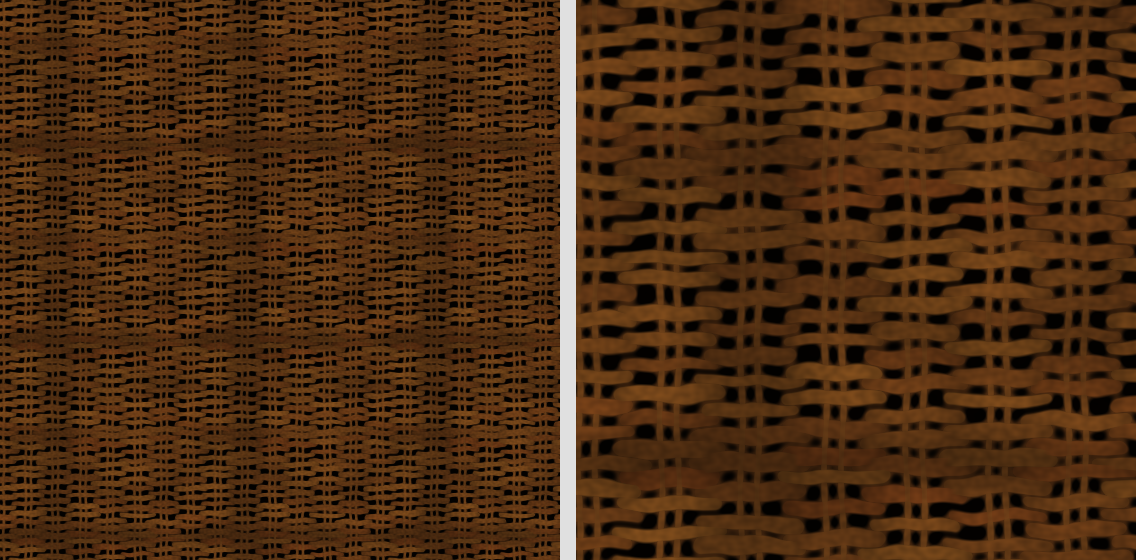
Left, the full canvas; right, a detail of the centre.
This texture is drawn by a WebGL 2 fragment shader. Its source:

```glsl
#version 300 es
precision highp float;

uniform vec2 u_resolution;
out vec4 outColor;

// Layout: the weave repeats as tiles of stakes (across) by courses (up)
const vec2 GRID = vec2(20.68, 60.2);      // stakes and courses per canvas
const vec2 TILE = vec2(7.0, 21.0);        // stakes and courses per tile
const float LOWER_BLOCK = 11.0;           // courses below the mid-tile seam
const vec2 PHASE = vec2(0.03, 2.6);
const float ASPECT = GRID.y / GRID.x;     // stake pitch in course units
const float COLUMN_SHIFT = 4.0 / 7.0;     // course offset between neighbours

// Reed sizes: lengths in stake pitches, radii in course pitches
const vec2 REED_REACH = vec2(0.58, 0.75);
const vec2 REED_RADIUS = vec2(0.29, 0.42);
const float TIP_TAPER = 0.08;
const float TIP_SHADE = 0.28;
const float REED_SOFTNESS = 0.14;
const float STAKE_SPACING = 0.104;
const float STAKE_RADIUS = 0.072;
const float FILLET = 0.28;                // rounding where reeds meet stakes
const float FILLET_SHADE = 0.72;

// Wear
const float COURSE_JITTER = 0.24;
const float COLUMN_JITTER = 0.14;
const float MURKY_COLUMN = 2.0;

const vec3 HOLLOW = vec3(0.010, 0.005, 0.001);
const vec3 DARK_REED = vec3(0.37, 0.205, 0.078);
const vec3 LIGHT_REED = vec3(0.445, 0.267, 0.097);
const vec3 RUST_REED = vec3(0.39, 0.195, 0.072);
const vec3 STAKE = vec3(0.38, 0.222, 0.084);
const float TAU = 6.2831853;

vec3 hash3(vec2 p) {
    vec3 q = fract(p.xyx * vec3(0.1031, 0.1030, 0.0973) + 0.137);
    q += dot(q, q.yxz + 33.33);
    return fract((q.xxy + q.yzz) * q.zyx);
}

float cornerSlope(vec2 cell, vec2 offset, vec2 period) {
    float angle = TAU * hash3(mod(cell, period) + 5.0).x;
    return dot(vec2(cos(angle), sin(angle)), offset);
}

// Gradient noise that wraps after a whole period
float tiledNoise(vec2 p, vec2 period) {
    vec2 c = floor(p), f = fract(p);
    vec2 w = f * f * f * (f * (f * 6.0 - 15.0) + 10.0);
    vec2 e = vec2(1.0, 0.0);
    float low = mix(cornerSlope(c, f, period), cornerSlope(c + e, f - e, period), w.x);
    float high = mix(cornerSlope(c + e.yx, f - e.yx, period),
                     cornerSlope(c + e.xx, f - e.xx, period), w.x);
    return mix(low, high, w.y);
}

float smoothUnion(float a, float b, float k) {
    float h = max(k - abs(a - b), 0.0) / k;
    return min(a, b) - 0.25 * k * h * h;
}

// Distance from a seam that recurs once per tile, in courses
float seamDistance(float height, float seam) {
    return abs(fract(height - seam + 0.5) - 0.5) * TILE.y;
}

// Both blocks of a tile repeat the same courses, counted down from their tops
float courseId(float course) {
    float c = mod(course, TILE.y);
    return (c < LOWER_BLOCK ? LOWER_BLOCK : TILE.y) - c;
}

// Distance to a reed lying across its stakes
float reedDistance(float dx, float dy, float reach, float radius) {
    float along = min(abs(dx) / reach, 1.0);
    radius *= 1.0 - TIP_TAPER * along * along;
    float past = max((abs(dx) - reach) * ASPECT + radius, 0.0);
    return length(vec2(past, dy)) - radius;
}

vec3 reedTint(vec3 rnd) {
    float rust = smoothstep(0.78, 1.0, fract(rnd.x * 7.0 + rnd.y));
    vec3 tint = mix(DARK_REED, LIGHT_REED, fract(rnd.z * 5.0 + rnd.x));
    return mix(tint, RUST_REED, 0.8 * rust);
}

// Distance to a pair of thin upright stakes
float stakeDistance(float dx, float height, float seed) {
    float sway = 0.018 * sin(TAU * (4.0 * height + seed));
    return (abs(abs(dx + sway) - STAKE_SPACING) - STAKE_RADIUS) * ASPECT;
}

void main() {
    vec2 p = gl_FragCoord.xy / u_resolution.y * GRID - PHASE;
    vec2 tile = p / TILE;
    p.y += 0.24 * tiledNoise(tile * vec2(14.0, 12.0), vec2(14.0, 12.0));

    float band = exp(-pow(seamDistance(tile.y, 0.0), 2.0));
    float seam = exp(-2.0 * pow(seamDistance(tile.y, LOWER_BLOCK / TILE.y), 2.0));
    float closeness = max(band, seam);
    float softness = max(REED_SOFTNESS, 1.2 * GRID.y / u_resolution.y);

    // Brightest layer wins, leaving dark creases where reeds meet
    vec3 color = HOLLOW;
    float joined = 1.0;
    for (int i = -1; i <= 1; i++) {
        float column = floor(p.x + 0.5) + float(i);
        float wrapped = mod(column, TILE.x);
        vec3 columnRnd = hash3(vec2(wrapped, 41.0));
        float dx = p.x - column + COLUMN_JITTER * (columnRnd.x - 0.5);
        float stake = stakeDistance(dx, tile.y, columnRnd.y);
        color = max(color, STAKE * smoothstep(0.0, softness, -stake));
        joined = smoothUnion(joined, stake, FILLET);
        float y = p.y + fract(wrapped * COLUMN_SHIFT);
        for (int j = -1; j <= 1; j++) {
            float course = floor(y + 0.5) + float(j);
            vec3 rnd = hash3(vec2(wrapped, courseId(course)) + 1.0);
            float dy = y - course + COURSE_JITTER * (rnd.x - 0.5);
            float reach = mix(REED_REACH.x, REED_REACH.y, rnd.y) + 0.1 * closeness;
            float radius = mix(REED_RADIUS.x, REED_RADIUS.y, rnd.z) + 0.05 * closeness;
            float d = reedDistance(dx, dy, reach, radius);
            float shade = 1.0 - TIP_SHADE * pow(min(abs(dx) / reach, 1.0), 3.0);
            color = max(color, reedTint(rnd) * shade * smoothstep(0.0, softness, -d));
            joined = smoothUnion(joined, d, FILLET);
        }
    }
    color = max(color, DARK_REED * FILLET_SHADE * smoothstep(0.0, softness, -joined));

    // Stains, fibre grain and the murkier parts of each tile
    float stain = tiledNoise(tile * vec2(5.0, 7.0), vec2(5.0, 7.0));
    float grain = tiledNoise(tile * vec2(63.0, 84.0), vec2(63.0, 84.0));
    float murk = exp(-pow(mod(p.x + 0.5, TILE.x) - 0.5 - MURKY_COLUMN, 2.0) * 2.0);
    color *= 1.0 + 0.26 * stain + 0.20 * grain;
    color *= (1.0 - 0.16 * murk) * (1.0 - 0.20 * band);
    outColor = vec4(color, 1.0);
}
```
